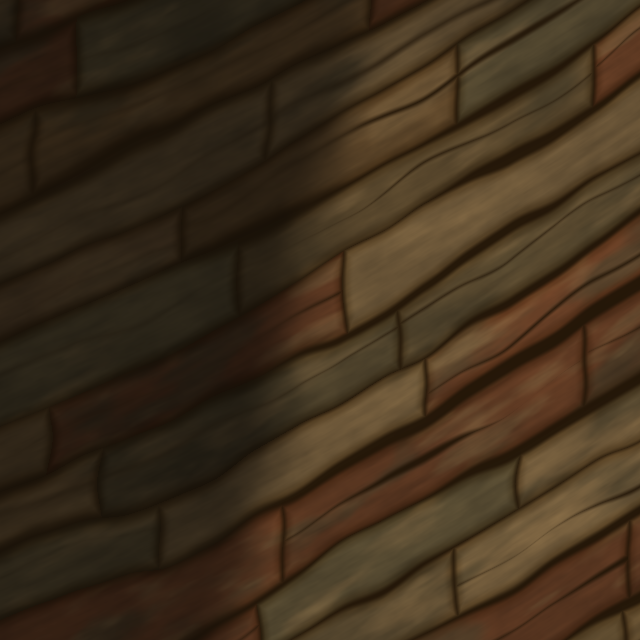
Reproduce this texture procedurally as a Shadertoy shader.

```glsl
// Slanted courses of rough ledge stone, half in soft shadow and half in warm light.

const float COURSE_HEIGHT = 0.115;
const float STONE_LENGTH = 0.47;
const float SLOPE = 0.42;         // rise of the courses at the left side
const float SLOPE_BEND = 0.12;    // extra steepness towards the right
const float EDGE_SOFTNESS = 0.0045;
const float SHADE_LEVEL = 0.45;   // brightness of the shadowed side

const vec3 TAN   = vec3(0.43, 0.345, 0.225);
const vec3 BROWN = vec3(0.37, 0.27, 0.155);
const vec3 RUST  = vec3(0.37, 0.225, 0.135);
const vec3 OLIVE = vec3(0.33, 0.285, 0.19);
const vec3 GAP_LIT  = vec3(0.135, 0.085, 0.03);
const vec3 GAP_DARK = vec3(0.09, 0.06, 0.025);

float hash(vec2 p) {
    return fract(sin(dot(p, vec2(127.1, 311.7))) * 43758.5453);
}

float noise(vec2 p) {
    vec2 cell = floor(p), f = fract(p);
    f = f * f * (3.0 - 2.0 * f);
    return mix(mix(hash(cell), hash(cell + vec2(1, 0)), f.x),
               mix(hash(cell + vec2(0, 1)), hash(cell + vec2(1, 1)), f.x), f.y);
}

float fbm(vec2 p) {
    float sum = 0.0, weight = 0.5;
    for (int i = 0; i < 4; i++) {
        sum += weight * noise(p);
        p = p * 2.03 + 17.3;
        weight *= 0.5;
    }
    return sum / 0.9375;
}

// Wandering lower edge of a course, in units of course height
float courseEdge(float course, float x) {
    return course + 0.4 * (hash(vec2(course, 3.0)) - 0.5)
         + 0.4 * (noise(vec2(x * 3.5, course * 7.3)) - 0.5)
         + 0.12 * (noise(vec2(x * 15.0, course * 5.1)) - 0.5);
}

// Jittered position of an upright joint, in units of stone length
float jointPosition(float stone, float course) {
    return stone + 0.5 * (hash(vec2(stone, course + 40.0)) - 0.5);
}

float gapMask(float dist, float halfWidth, float softness) {
    return 1.0 - smoothstep(halfWidth - softness, halfWidth + softness, dist);
}

// Light falling from the right, with a ragged blurred border
float lightAmount(vec2 uv) {
    float border = 0.37 + 0.21 * uv.y + 0.11 * (fbm(uv * 6.0) - 0.5);
    float lit = smoothstep(-0.08, 0.08, uv.x - border);
    return lit * (1.0 - 0.5 * smoothstep(0.86, 1.0, uv.y - 0.5 * (uv.x - 0.7)));
}

vec3 stoneColor(vec2 id, vec2 grain) {
    float pick = hash(id + 9.0);
    vec3 base = mix(BROWN, TAN, smoothstep(0.3, 0.6, pick));
    base = mix(base, RUST, smoothstep(0.72, 0.82, pick));
    base = mix(base, OLIVE, 1.0 - smoothstep(0.15, 0.3, pick));
    // Mineral patches cross the stones
    base = mix(base, OLIVE * 0.82, 0.65 * smoothstep(0.52, 0.75, fbm(grain * vec2(6, 13))));
    base = mix(base, TAN * 1.1, 0.5 * smoothstep(0.5, 0.75, fbm(grain * vec2(8, 21) + 31.0)));
    return base * (0.88 + 0.22 * hash(id + 21.0));
}

void mainImage(out vec4 fragColor, in vec2 fragCoord) {
    vec2 uv = fragCoord / iResolution.xy;
    float lit = lightAmount(uv);
    float soft = EDGE_SOFTNESS * mix(1.7, 1.0, lit);

    // Courses
    vec2 grain = vec2(uv.x, uv.y - SLOPE * uv.x - SLOPE_BEND * uv.x * uv.x);
    float level = grain.y / COURSE_HEIGHT + 20.0;
    float course = floor(level);
    if (level < courseEdge(course, uv.x)) course -= 1.0;
    else if (level >= courseEdge(course + 1.0, uv.x)) course += 1.0;
    float bottom = courseEdge(course, uv.x);
    float top = courseEdge(course + 1.0, uv.x);
    float toUnit = COURSE_HEIGHT * 0.87;
    float bedDist = min(level - bottom, top - level) * toUnit;
    float bed = level - bottom < top - level ? course : course + 1.0;

    // Stones along a course
    float along = (uv.x + 0.018 * (noise(uv.yy * vec2(16, 9)) - 0.5)) / STONE_LENGTH
                + hash(vec2(course, 8.0)) * 5.0;
    float stone = floor(along);
    if (along < jointPosition(stone, course)) stone -= 1.0;
    else if (along >= jointPosition(stone + 1.0, course)) stone += 1.0;
    float sideDist = STONE_LENGTH * min(along - jointPosition(stone, course),
                                        jointPosition(stone + 1.0, course) - along);
    vec2 id = vec2(stone, course);

    // Gaps: beds, upright joints and splits inside the stones
    float swell = noise(vec2(uv.x * 5.0, bed * 3.7));
    float bedWidth = mix(0.001, 0.0125, swell * swell);
    float gap = gapMask(bedDist, bedWidth, soft);
    gap = max(gap, 0.85 * gapMask(sideDist, 0.003, soft));
    float splitLevel = mix(bottom, top, 0.35 + 0.3 * hash(id + 5.0))
                     + 0.22 * (noise(vec2(uv.x * 9.0, course * 2.9)) - 0.5);
    float splitWidth = 0.011 * (noise(vec2(uv.x * 6.0, course * 8.1)) - 0.35);
    float split = gapMask(abs(level - splitLevel) * toUnit, splitWidth, soft);
    gap = max(gap, split * step(0.35, hash(id + 2.0)) * mix(0.4, 1.0, lit));

    // Stone surface: streaks, rounded faces and brown dirt beside the gaps
    float height = (level - bottom) / max(top - bottom, 0.05);
    float streaks = fbm(grain * vec2(14, 75));
    float mottle = fbm(uv * 24.0 + 50.0);
    vec3 color = stoneColor(id, grain);
    color *= 0.80 + 0.26 * streaks + 0.18 * mottle + 0.10 * (height - 0.5);
    float dirt = 1.0 - smoothstep(0.0, 0.018, min(bedDist - bedWidth, sideDist));
    color = mix(color, color * vec3(0.72, 0.65, 0.5), 0.75 * dirt);
    color *= mix(SHADE_LEVEL, 1.0, lit) * (0.9 + 0.2 * fbm(uv * 3.5 + 7.0));

    color = mix(color, mix(GAP_DARK, GAP_LIT, lit), gap * mix(0.75, 0.95, lit));
    fragColor = vec4(color, 1.0);
}
```
